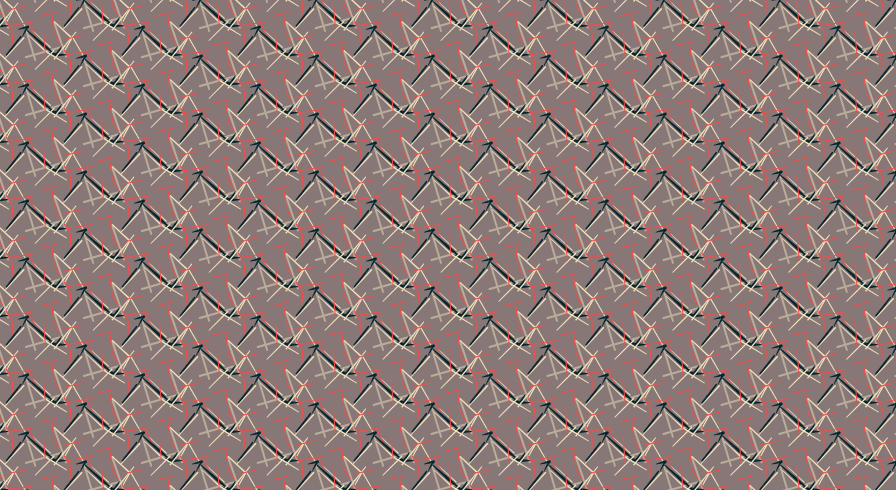
A WebGL 1 fragment shader for this pattern:

```glsl
precision highp float;

uniform vec2 u_resolution;

const float CELL_SIZE = 0.1183;               // fraction of canvas height
const vec2 LATTICE_ORIGIN = vec2(0.6445, 0.648);
const vec2 MOTIF_CENTRE = vec2(0.23, -0.23);

const vec3 GROUND = vec3(0.53, 0.468, 0.468);
const vec3 STONE = vec3(0.73, 0.68, 0.60);
const vec3 INK = vec3(0.03, 0.15, 0.19);
const vec3 CREAM = vec3(0.96, 0.89, 0.74);
const vec3 RED = vec3(0.95, 0.30, 0.29);

// Pixel coverage of a line whose half width runs from w.x to w.y
float stroke(vec2 p, vec2 a, vec2 b, vec2 w, float pixel) {
  vec2 ab = b - a;
  float h = clamp(dot(p - a, ab) / dot(ab, ab), 0.0, 1.0);
  float d = length(p - a - ab * h);
  float halfWidth = mix(w.x, w.y, h);
  return clamp((d + halfWidth) / pixel + 0.5, 0.0, 1.0)
       - clamp((d - halfWidth) / pixel + 0.5, 0.0, 1.0);
}

float inkLayer(vec2 p, float px) {
  // Long shaft with its barbed upper end
  float c = stroke(p, vec2(0.02, -0.05), vec2(0.30, -0.30), vec2(0.010, 0.025), px);
  c = max(c, stroke(p, vec2(0.30, -0.30), vec2(0.53, -0.49), vec2(0.025, 0.008), px));
  c = max(c, stroke(p, vec2(0.03, 0.01), vec2(-0.13, -0.03), vec2(0.024, 0.006), px));
  c = max(c, stroke(p, vec2(0.02, 0.0), vec2(-0.06, -0.15), vec2(0.020, 0.006), px));
  // Arrowhead and its short shaft
  vec2 tip = vec2(0.53, -0.47);
  c = max(c, stroke(p, tip, vec2(0.35, -0.42), vec2(0.028, 0.006), px));
  c = max(c, stroke(p, tip, vec2(0.69, -0.47), vec2(0.028, 0.008), px));
  c = max(c, stroke(p, tip, vec2(0.61, -0.33), vec2(0.028, 0.006), px));
  // Detached blade
  return max(c, stroke(p, vec2(-0.33, -0.47), vec2(-0.09, -0.16), vec2(0.018, 0.014), px));
}

float stoneLayer(vec2 p, float px) {
  vec2 w = vec2(0.018, 0.016);
  float c = stroke(p, vec2(0.0, -0.51), vec2(0.67, -0.32), w, px);
  c = max(c, stroke(p, vec2(-0.01, 0.0), vec2(0.16, -0.56), w, px));
  return max(c, stroke(p, vec2(0.49, 0.08), vec2(0.69, -0.50), w, px));
}

float creamLayer(vec2 p, float px) {
  // Curved line following the shaft
  float c = stroke(p, vec2(0.05, -0.14), vec2(0.34, -0.41), vec2(0.006, 0.014), px);
  c = max(c, stroke(p, vec2(0.34, -0.41), vec2(0.70, -0.63), vec2(0.014, 0.007), px));
  c = max(c, stroke(p, vec2(0.12, -0.06), vec2(0.42, -0.34), vec2(0.005, 0.009), px));
  // Edge of the blade and long rising lines
  c = max(c, stroke(p, vec2(-0.37, -0.54), vec2(-0.04, -0.18), vec2(0.007, 0.013), px));
  c = max(c, stroke(p, vec2(0.49, -0.54), vec2(0.86, -0.08), vec2(0.012, 0.008), px));
  c = max(c, stroke(p, vec2(0.16, -0.72), vec2(0.48, -0.40), vec2(0.007, 0.012), px));
  // Zigzag
  c = max(c, stroke(p, vec2(0.49, 0.10), vec2(0.79, -0.18), vec2(0.010, 0.013), px));
  c = max(c, stroke(p, vec2(0.79, -0.18), vec2(0.67, -0.40), vec2(0.013, 0.008), px));
  return max(c, stroke(p, vec2(-0.20, 0.34), vec2(-0.02, 0.03), vec2(0.010, 0.008), px));
}

float redLayer(vec2 p, float px) {
  vec2 w = vec2(0.010, 0.008);
  float c = stroke(p, vec2(-0.30, 0.03), vec2(0.14, 0.10), w, px);
  c = max(c, stroke(p, vec2(-0.31, 0.30), vec2(-0.02, 0.37), w, px));
  c = max(c, stroke(p, vec2(0.26, -0.80), vec2(0.52, -0.74), w, px));
  c = max(c, stroke(p, vec2(0.30, -0.07), vec2(0.34, -0.52), w, px));
  // Broken arc beside the zigzag
  c = max(c, stroke(p, vec2(0.45, 0.18), vec2(0.49, -0.10), w, px));
  c = max(c, stroke(p, vec2(0.50, -0.14), vec2(0.59, -0.28), w, px));
  c = max(c, stroke(p, vec2(0.66, -0.39), vec2(0.77, -0.57), w, px));
  c = max(c, stroke(p, vec2(0.77, -0.60), vec2(0.76, -0.80), w, px));
  return max(c, stroke(p, vec2(0.04, 0.09), vec2(0.15, -0.12), w, px));
}

// Coverage of each layer, gathered from overlapping half-drop repeats
vec4 halfDropLayers(vec2 p, float px) {
  vec4 layers = vec4(0.0);
  for (int i = -1; i <= 1; i++) {
    float column = floor(p.x - MOTIF_CENTRE.x + 0.5) + float(i);
    float y = p.y - 0.5 * mod(column, 2.0);
    for (int j = -1; j <= 1; j++) {
      float row = floor(y - MOTIF_CENTRE.y + 0.5) + float(j);
      vec2 local = vec2(p.x - column, y - row);
      layers = max(layers, vec4(stoneLayer(local, px), inkLayer(local, px),
                                creamLayer(local, px), redLayer(local, px)));
    }
  }
  return layers;
}

void main() {
  vec2 position = gl_FragCoord.xy / u_resolution.y;
  vec2 p = (position - LATTICE_ORIGIN) / CELL_SIZE;
  float pixel = 1.0 / (CELL_SIZE * u_resolution.y);
  vec4 layers = halfDropLayers(p, pixel);

  // Paint from back to front
  vec3 color = mix(GROUND, STONE, layers.x);
  color = mix(color, INK, layers.y);
  color = mix(color, CREAM, layers.z);
  color = mix(color, RED, layers.w);
  gl_FragColor = vec4(color, 1.0);
}
```
